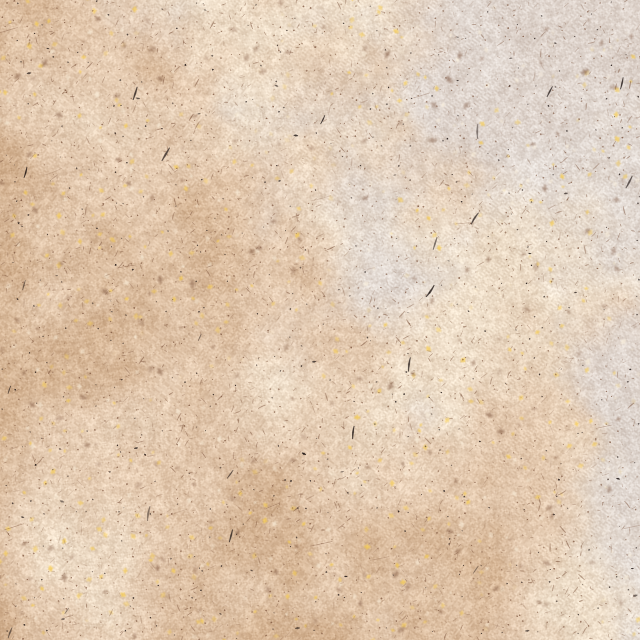
Reproduce this texture procedurally as a Shadertoy shader.

```glsl
// Aged handmade paper: cloudy tan, cream and cool grey stains under fine grain,
// scattered with dark fibres, brown hairs, specks and soft yellow flecks.
// Stains are layered value noise; every fleck is a tapered capsule in a jittered grid.

const vec3 TAN    = vec3(0.832, 0.700, 0.570);
const vec3 SAND   = vec3(0.893, 0.790, 0.688);
const vec3 CREAM  = vec3(0.935, 0.872, 0.790);
const vec3 GREY   = vec3(0.872, 0.842, 0.825);
const vec3 YELLOW = vec3(0.965, 0.800, 0.320);
const vec3 BROWN  = vec3(0.470, 0.310, 0.220);
const vec3 INK    = vec3(0.110, 0.075, 0.070);
const vec3 PALE   = vec3(0.985, 0.940, 0.860);

const float STAIN_SCALE = 3.4;
const float STAIN_CONTRAST = 2.0;
const float BLOTCH_AMOUNT = 0.07;
const float MOTTLE_AMOUNT = 0.12;
const float GRAIN_AMOUNT = 0.12;
const float PI = 3.14159;

// Fleck shapes: half length, radius, edge blur, in canvas units
const vec3 FIBRE   = vec3(0.0090, 0.0013, 0.0004);
const vec3 DASH    = vec3(0.0022, 0.0014, 0.0004);
const vec3 HAIR    = vec3(0.0050, 0.0008, 0.0005);
const vec3 SCRATCH = vec3(0.0180, 0.0007, 0.0005);
const vec3 SPECK   = vec3(0.0005, 0.0014, 0.0005);
const vec3 SMUDGE  = vec3(0.0030, 0.0036, 0.0034);
const vec3 BLOT    = vec3(0.0020, 0.0034, 0.0025);

float hash(vec2 p) {
    return fract(sin(dot(p, vec2(127.1, 311.7))) * 43758.5453);
}

float noise(vec2 p) {
    vec2 i = floor(p), f = fract(p);
    f = f * f * (3.0 - 2.0 * f);
    return mix(mix(hash(i), hash(i + vec2(1, 0)), f.x),
               mix(hash(i + vec2(0, 1)), hash(i + vec2(1, 1)), f.x), f.y);
}

float fbm(vec2 p) {
    float sum = 0.0, amp = 0.5;
    for (int i = 0; i < 5; i++) {
        sum += amp * noise(p);
        p = mat2(1.6, 1.2, -1.2, 1.6) * p + 17.3;
        amp *= 0.5;
    }
    return sum / 0.97;
}

// Coverage of randomly placed capsules, one candidate per grid cell
float flecks(vec2 uv, float cells, float chance, vec3 shape, float tilt, float spread, float seed) {
    float edge = max(shape.z, 0.7 / iResolution.y);
    float cover = 0.0;
    for (int y = -1; y <= 1; y++)
    for (int x = -1; x <= 1; x++) {
        vec2 id = floor(uv * cells) + vec2(x, y);
        vec2 key = id + seed * 19.7;
        if (hash(key) > chance) continue;
        vec2 jitter = vec2(hash(key + 3.1), hash(key + 7.7));
        float angle = tilt + spread * (hash(key + 11.3) - 0.5);
        float size = mix(0.55, 1.25, hash(key + 23.9));
        vec2 d = uv - (id + jitter) / cells;
        vec2 dir = vec2(cos(angle), sin(angle));
        float along = dot(d, dir), halfLen = shape.x * size;
        float across = dot(d, vec2(-dir.y, dir.x));
        across += 0.12 * (hash(key + 31.1) - 0.5) * along * along / shape.x;
        float taper = 1.0 - 0.5 * min(abs(along) / halfLen, 1.0);
        float dist = length(vec2(max(abs(along) - halfLen, 0.0), across));
        float mask = 1.0 - smoothstep(-edge, edge, dist - shape.y * size * taper);
        cover = max(cover, mask * mix(0.45, 1.0, hash(key + 41.7)));
    }
    return cover;
}

// Broad stains: tan left and middle, cream right, cool grey upper right
vec3 paper(vec2 uv) {
    float cloud = fbm(uv * STAIN_SCALE + 4.6) - 0.5;
    vec2 bandPos = (uv - vec2(0.40, 0.47)) / vec2(0.42, 0.15);
    float band = exp(-dot(bandPos, bandPos));
    float tone = 0.48 + STAIN_CONTRAST * cloud + 0.42 * (uv.x - 0.5) - 0.26 * band;
    tone += 0.5 * (fbm(uv * 12.0) - 0.5);
    vec3 color = mix(TAN, SAND, smoothstep(-0.05, 0.5, tone));
    color = mix(color, CREAM, smoothstep(0.42, 1.0, tone));
    float corner = 0.78 * uv.x + 0.30 * uv.y + 1.3 * (fbm(uv * 5.0 + 31.0) - 0.5);
    return mix(color, GREY, 0.85 * smoothstep(0.62, 1.08, corner));
}

void mainImage(out vec4 fragColor, in vec2 fragCoord) {
    vec2 uv = fragCoord / iResolution.y;
    vec3 color = paper(uv);

    // Blotches and fine pulp texture
    vec2 turned = mat2(0.8, 0.6, -0.6, 0.8) * uv;
    color += BLOTCH_AMOUNT * (fbm(turned * 24.0 + 8.0) - 0.5) * vec3(0.8, 1.0, 1.1);
    color += MOTTLE_AMOUNT * (fbm(turned * 90.0) - 0.5) * vec3(0.85, 1.0, 1.1);
    color += GRAIN_AMOUNT * (noise(turned * 390.0) - 0.5) * vec3(0.85, 1.0, 1.1);

    // Soft coloured flecks and smudges
    float clump = smoothstep(0.25, 0.6, noise(uv * 9.0 + 5.0));
    color = mix(color, YELLOW, 0.75 * clump * flecks(uv, 32.0, 0.50, BLOT, 1.2, PI, 1.0));
    color = mix(color, PALE, 0.65 * flecks(uv, 28.0, 0.35, BLOT, 1.2, 2.0, 2.0));
    color = mix(color, BROWN, 0.48 * flecks(uv, 20.0, 0.40, SMUDGE, 0.4, PI, 3.0));

    // Thin brown hairs and scratches, gathered in patches
    float patches = mix(0.45, 1.0, smoothstep(0.3, 0.65, noise(uv * 14.0 + 2.0)));
    color = mix(color, BROWN, 0.60 * patches * flecks(uv, 38.0, 0.42, HAIR, 1.3, 2.2, 4.0));
    color = mix(color, BROWN, 0.60 * patches * flecks(uv, 50.0, 0.45, HAIR * vec3(0.5, 1, 1), 0.3, PI, 5.0));
    color = mix(color, BROWN, 0.50 * flecks(uv, 9.0, 0.20, SCRATCH, 0.25, 0.4, 6.0));

    // Dark specks, dashes and fibres
    color = mix(color, BROWN, 0.80 * flecks(uv, 58.0, 0.50, SPECK, 0.0, PI, 7.0));
    color = mix(color, INK, 0.90 * flecks(uv, 32.0, 0.45, SPECK, 0.0, PI, 8.0));
    color = mix(color, INK, 0.95 * flecks(uv, 12.0, 0.28, DASH, -0.1, 0.7, 9.0));
    color = mix(color, INK, 0.90 * flecks(uv, 10.0, 0.18, FIBRE, 1.25, 0.7, 10.0));

    fragColor = vec4(clamp(color, 0.0, 1.0), 1.0);
}
```
